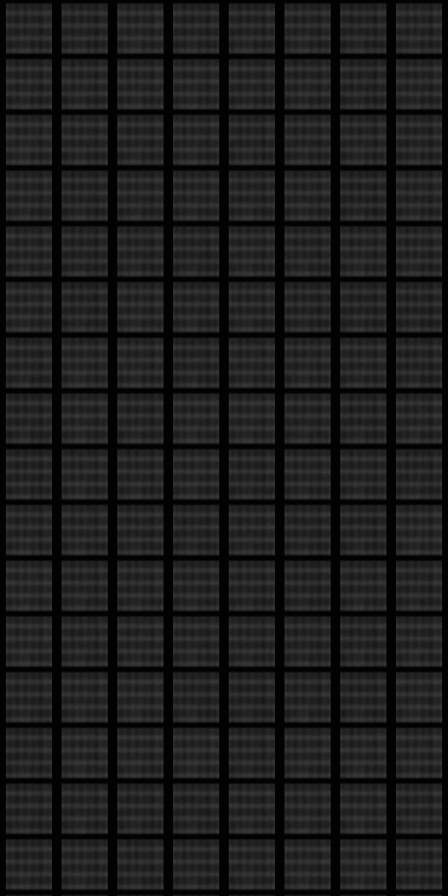
Reproduce this pattern procedurally as a Shadertoy shader.

```glsl
// Dark woven squares in a grid of 8 by 16, parted by near-black bars.
// Each cell is a soft-edged box shaded by four horizontal ribs and
// uneven vertical threads, with faint grain and tone shifts per cell.

const float PITCH = 0.1244;                   // cell size, canvas width = 1
const vec2 GRID_CENTER = vec2(0.5, 1.003);    // a crossing of two bars
const vec2 HALF_TILE = vec2(0.414, 0.451);    // in cells
const vec2 EDGE_SOFT = vec2(0.012, 0.028);    // in cells
const vec3 GAP_COLOR = vec3(0.006);
const vec3 CLOTH_TINT = vec3(1.0, 1.0, 0.995);
const float CLOTH_BASE = 0.126;
const float RIBS = 4.0;
const float RIB_PHASE = 0.06;
const float RIB_GAIN = 0.072;
const float THREADS = 6.0;
const float THREAD_GAIN = 0.013;
const float STREAK_GAIN = 0.045;
const float GRAIN_GAIN = 0.018;
const float CELL_GAIN = 0.008;
const float TAU = 6.2831853;

float hash(vec2 p) {
    vec3 q = fract(vec3(p.xyx) * 0.1031);
    q += dot(q, q.yzx + 33.33);
    return fract((q.x + q.y) * q.z);
}

float valueNoise(vec2 p) {
    vec2 i = floor(p);
    vec2 f = fract(p);
    f = f * f * (3.0 - 2.0 * f);
    float low = mix(hash(i), hash(i + vec2(1.0, 0.0)), f.x);
    float high = mix(hash(i + vec2(0.0, 1.0)), hash(i + vec2(1.0)), f.x);
    return mix(low, high, f.y);
}

// Brightness of the cloth; t runs from 0 to 1 across the tile.
float weave(vec2 t, vec2 cell) {
    float rib = 0.5 + 0.5 * cos(TAU * RIBS * (t.y - RIB_PHASE));
    float thread = cos(TAU * THREADS * t.x);
    float streak = valueNoise(vec2(t.x * 9.0, t.y * 1.5) + 17.0) - 0.5;
    float grain = valueNoise(t * vec2(22.0, 26.0) + cell * 41.0 + 500.0) - 0.5;
    float shift = hash(cell + 71.0) - 0.5;
    return CLOTH_BASE + RIB_GAIN * rib * rib + THREAD_GAIN * thread
         + STREAK_GAIN * streak + GRAIN_GAIN * grain + CELL_GAIN * shift;
}

void mainImage(out vec4 fragColor, in vec2 fragCoord) {
    // Cell coordinates
    vec2 grid = (fragCoord / iResolution.x - GRID_CENTER) / PITCH;
    vec2 cell = floor(grid);
    vec2 local = fract(grid) - 0.5;

    // Tile coverage, softer along the horizontal bars
    float pixel = 1.0 / (PITCH * iResolution.x);
    vec2 soft = max(EDGE_SOFT, vec2(0.5 * pixel));
    vec2 cover = 1.0 - smoothstep(-soft, soft, abs(local) - HALF_TILE);

    // Cloth over the bars
    vec2 t = local / (2.0 * HALF_TILE) + 0.5;
    vec3 cloth = CLOTH_TINT * weave(t, cell);
    fragColor = vec4(mix(GAP_COLOR, cloth, cover.x * cover.y), 1.0);
}
```
